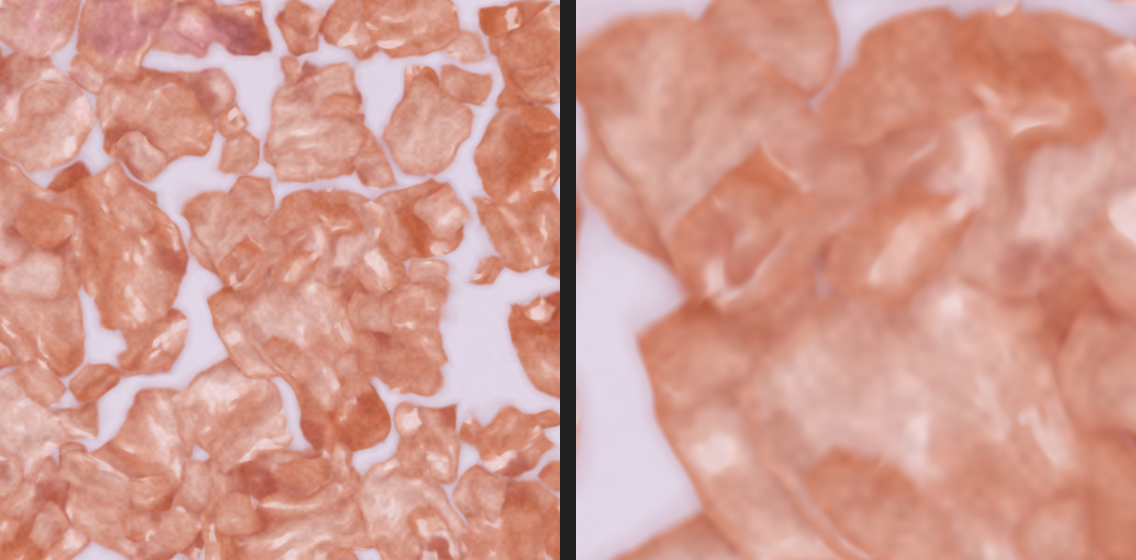
Left, the full canvas; right, a detail of the centre.
This texture is drawn by a three.js fragment shader. Its source:

```glsl
// Glossy salmon-coloured flakes, ragged and overlapping, scattered on a pale lavender ground.
varying vec2 vUv;

float hash(vec2 p) {
  p = fract(p * vec2(0.1031, 0.1137));
  p += dot(p, p.yx + 33.33);
  return fract((p.x + p.y) * p.x * 7.31);
}

float noise(vec2 p) {
  vec2 i = floor(p), f = fract(p);
  f = f * f * (3.0 - 2.0 * f);
  return mix(mix(hash(i), hash(i + vec2(1.0, 0.0)), f.x),
             mix(hash(i + vec2(0.0, 1.0)), hash(i + 1.0), f.x), f.y);
}

float fbm(vec2 p) {
  float sum = 0.0, amp = 0.533;
  for (int i = 0; i < 4; i++) {
    sum += amp * noise(p);
    p = mat2(1.6, 1.2, -1.2, 1.6) * p + 17.3;
    amp *= 0.5;
  }
  return sum;
}

// Colour of a flake's surface: folds, wet highlights and dark red stains.
vec3 flesh(vec2 q, vec2 uv, float tone, float d) {
  vec3 orange = vec3(0.795, 0.46, 0.345);
  vec3 peach = vec3(0.87, 0.71, 0.68);
  vec3 stain = vec3(0.68, 0.31, 0.25);
  vec3 shine = vec3(0.93, 0.84, 0.85);

  vec2 f = q * vec2(11.0, 17.0) + tone * 57.0;
  float fold = fbm(f);
  float light = clamp((fold - fbm(f + vec2(0.12, 0.26))) * 5.0, -1.0, 1.0);
  float pale = 0.52 + 0.5 * (tone - 0.5) + 1.3 * (fold - 0.5) + 0.35 * (0.5 - uv.x);
  vec3 col = mix(orange, peach, clamp(pale, 0.0, 1.0));
  col += light * vec3(0.05, 0.075, 0.08);

  // Browner rim, then stains and broken highlights
  col = mix(col, orange, 0.4 * smoothstep(-0.016, -0.002, d));
  col = mix(col, stain, 0.65 * smoothstep(0.63, 0.8, fbm(uv * 9.0 + tone * 3.0)));
  float glint = smoothstep(0.3, 0.85, light) * smoothstep(0.3, 0.7, noise(uv * 48.0));
  return mix(col, shine, 0.75 * glint);
}

// One layer of jittered flakes, painted over each other in grid order.
void scatter(inout vec4 paint, vec2 p, vec2 uv, float scale, float keep, float size, float seed) {
  vec2 cell = floor(p * scale);
  for (int j = -1; j <= 1; j++) {
    for (int i = -1; i <= 1; i++) {
      vec2 id = cell + vec2(float(i), float(j));
      vec2 key = id + seed;
      if (hash(key + 3.7) > keep) continue;

      vec2 centre = id + 0.5 + 0.5 * (vec2(hash(key + 11.3), hash(key + 23.9)) - 0.5);
      float angle = 6.283 * hash(key + 31.1);
      float c = cos(angle), s = sin(angle);
      vec2 q = mat2(c, s, -s, c) * (p * scale - centre);
      float stretch = mix(0.78, 1.28, hash(key + 47.7));
      vec2 a = abs(q * vec2(stretch, 1.0 / stretch));

      float radius = size * mix(0.78, 1.2, hash(key + 59.3));
      radius *= 1.0 - 0.35 * smoothstep(0.5, 0.75, noise(centre / scale * 3.2 + 5.0));
      float d = (mix(length(a), max(a.x, a.y), 0.5) - radius) / scale;
      if (d > 0.025) continue;

      // Soft mauve shadow around the flake, then the flake itself
      float shadow = smoothstep(0.018, -0.004, d);
      paint.rgb *= 1.0 - shadow * vec3(0.05, 0.11, 0.11);
      float cover = smoothstep(0.0045, -0.0045, d);
      vec3 col = flesh(q / scale, uv, hash(key + 71.9), d);
      paint = mix(paint, vec4(col, 1.0), cover);
    }
  }
}

void main() {
  vec2 uv = vUv;
  vec2 warp = vec2(fbm(uv * 7.0 + 3.0), fbm(uv * 7.0 + 41.0)) - 0.5;
  vec2 p = uv + 0.1 * warp;

  // Paper ground, with alpha recording where flakes lie
  vec3 ground = vec3(0.88, 0.835, 0.895) + 0.025 * (fbm(uv * 5.0) - 0.5);
  vec4 paint = vec4(ground, 0.0);
  scatter(paint, p, uv, 10.0, 0.6, 0.43, 100.0);
  scatter(paint, p + 0.03, uv, 5.6, 0.9, 0.53, 200.0);
  scatter(paint, p + 0.07, uv, 11.0, 0.34, 0.42, 300.0);

  // Rosy piece near the upper left
  float reach = length((uv - vec2(0.25, 0.94)) * vec2(0.8, 1.0)) + 0.5 * warp.x;
  float rosy = smoothstep(0.16, 0.09, reach);
  vec3 rose = vec3(0.78, 0.51, 0.54) + 0.8 * (paint.g - 0.58);
  paint.rgb = mix(paint.rgb, rose, 0.75 * rosy * paint.a);

  // Fine wet grain
  float grain = noise(uv * 150.0) - 0.5;
  paint.rgb += grain * mix(0.012, 0.05, paint.a);
  gl_FragColor = vec4(clamp(paint.rgb, 0.0, 1.0), 1.0);
}
```
